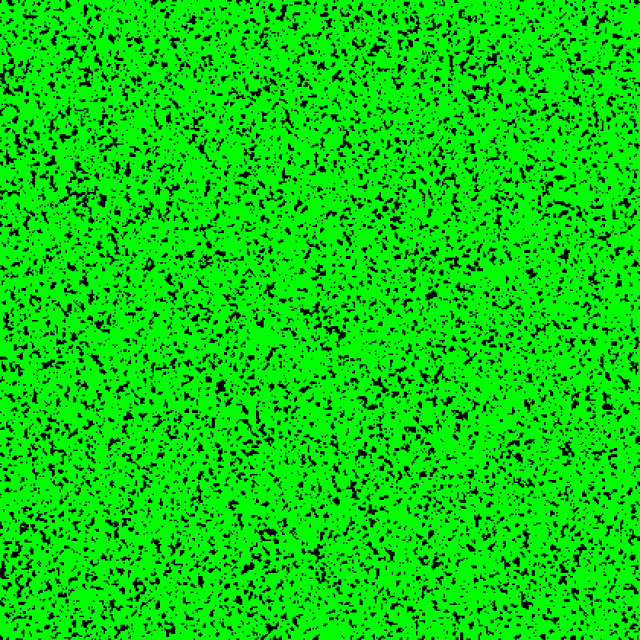
A three.js fragment shader for this texture:

```glsl
// Pure green field peppered with small blocky black clusters and lone specks.
// Each square cell is black where locally blended noise falls low, or by a
// rare chance of its own; cell edges are smoothed by exact pixel coverage.

varying vec2 vUv;

float hash(vec2 cell) {
  vec3 p = fract(cell.xyx * vec3(0.1031, 0.1030, 0.0973));
  p += dot(p, p.yzx + 33.33);
  return fract((p.x + p.y) * p.z);
}

// Zero-mean noise blended over a cell and its eight neighbours.
float blendedNoise(vec2 cell) {
  float sum = 0.0;
  for (int y = -1; y <= 1; y++) {
    for (int x = -1; x <= 1; x++) {
      vec2 offset = vec2(float(x), float(y));
      float weight = 1.0 - 0.4 * abs(offset.x) - 0.4 * abs(offset.y);
      weight += 0.1 * abs(offset.x * offset.y);
      sum += weight * (hash(cell + offset) - 0.5);
    }
  }
  return sum;
}

// 1 for a green cell, 0 for a black one.
float greenCell(vec2 cell) {
  float outsideCluster = step(-0.5, blendedNoise(cell));
  float notSpeck = step(0.025, hash(cell + vec2(731.0, 517.0)));
  return outsideCluster * notSpeck;
}

void main() {
  const float cellsAcross = 420.0;
  vec2 position = vUv * cellsAcross + 8.0;

  // Share of the pixel that reaches into the next cell on each axis.
  vec2 footprint = clamp(fwidth(vUv) * cellsAcross, 0.001, 1.0);
  vec2 corner = position - 0.5 * footprint;
  vec2 cell = floor(corner);
  vec2 share = clamp((corner + footprint - cell - 1.0) / footprint, 0.0, 1.0);

  // Average the four cells under the pixel by their covered area.
  float lower = mix(greenCell(cell), greenCell(cell + vec2(1.0, 0.0)), share.x);
  float upper = mix(greenCell(cell + vec2(0.0, 1.0)), greenCell(cell + 1.0), share.x);
  float green = mix(lower, upper, share.y);

  gl_FragColor = vec4(0.0, green, 0.0, 1.0);
}
```
